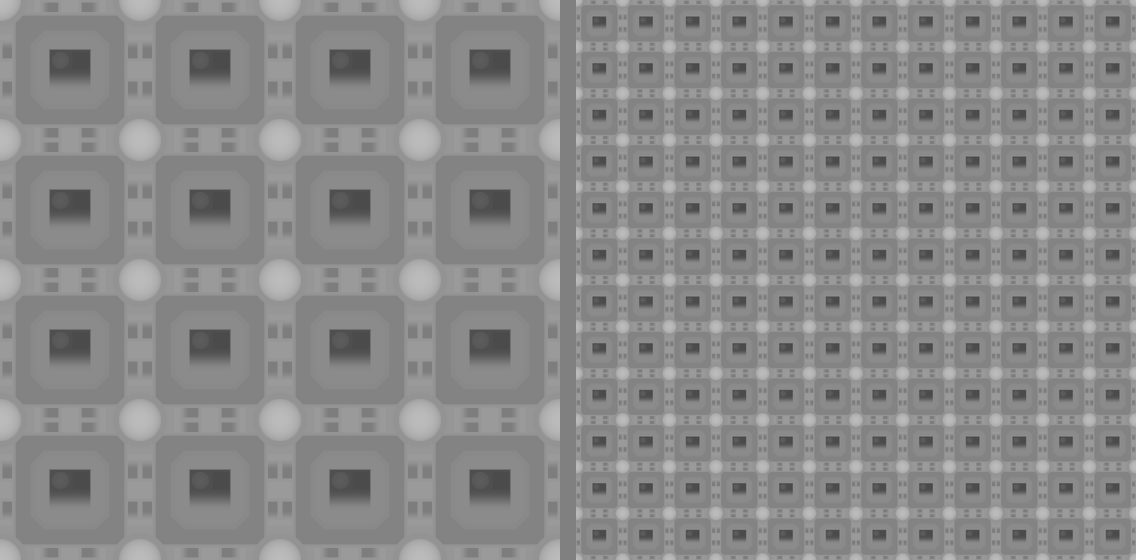
Left, the tile; right, the same tile 3 across and 3 down.
Write a three.js fragment shader that draws this pattern.

```glsl
// Grey height-map panels: four by four recessed tiles framed by slotted bands with domed joints.
varying vec2 vUv;

const float SOFT = 0.005; // half width of a smoothed edge, in cells

float fill(float d) {
  return 1.0 - smoothstep(-SOFT, SOFT, d);
}

float box(vec2 p, vec2 halfSize) {
  vec2 q = abs(p) - halfSize;
  return length(max(q, 0.0)) + min(max(q.x, q.y), 0.0);
}

// Square with its corners cut at 45 degrees
float chamferedSquare(vec2 p, float halfSize, float cut) {
  vec2 q = abs(p);
  return max(max(q.x, q.y) - halfSize, (q.x + q.y - 2.0 * halfSize + cut) * 0.7071);
}

// Band running along x: a light middle plate and paired slots that fade toward the joints
float bandShade(vec2 p) {
  vec2 q = abs(p);
  float shade = mix(0.588, 0.575, fill(abs(q.y - 0.101) - 0.006));
  shade = mix(shade, 0.602, fill(box(p, vec2(0.062, 0.088))));
  shade = mix(shade, 0.602, fill(box(q - vec2(0.234, 0.0), vec2(0.022, 0.088))));
  float slot = fill(box(q - vec2(0.147, 0.052), vec2(0.060, 0.030)) - 0.004);
  return mix(shade, 0.49, slot * (1.0 - smoothstep(0.145, 0.212, q.x)));
}

// Stepped panel with a raised octagon
float panelShade(vec2 p) {
  float octagon = chamferedSquare(p, 0.281, 0.095);
  float shade = mix(0.512, 0.536, fill(octagon));
  return mix(shade, 0.545, fill(octagon + 0.035));
}

// Square pit, dark at the top and ramping up to panel level at the bottom
float pitShade(vec2 p) {
  float shade = 0.31;
  shade = mix(shade, 0.293, fill(box(p - vec2(0.078, 0.066), vec2(0.060))));
  float r = length(p - vec2(-0.068, 0.068));
  shade = mix(shade, 0.365 - 0.4 * r, fill(r - 0.061));
  return mix(0.54, shade, smoothstep(-0.145, 0.005, p.y));
}

void main() {
  vec2 cell = fract(vUv * 4.0);
  vec2 p = cell - 0.5;              // from the panel centre
  vec2 j = fract(cell + 0.5) - 0.5; // from the nearest joint

  // Bands around the panel
  float shade = abs(j.y) < abs(j.x) ? bandShade(vec2(p.x, j.y)) : bandShade(vec2(p.y, j.x));

  // Panel and its pit
  shade = mix(shade, panelShade(p), fill(box(p, vec2(0.389))));
  shade = mix(shade, pitShade(p), fill(box(p, vec2(0.146))));

  // Joint: flat collar carrying a dome
  float r = length(j);
  shade = mix(shade, 0.578, fill(r - 0.196));
  float dome = sqrt(max(1.0 - r * r / 0.0237, 0.0));
  shade = mix(shade, 0.585 + 0.15 * dome, fill(r - 0.152));

  gl_FragColor = vec4(vec3(shade), 1.0);
}
```
